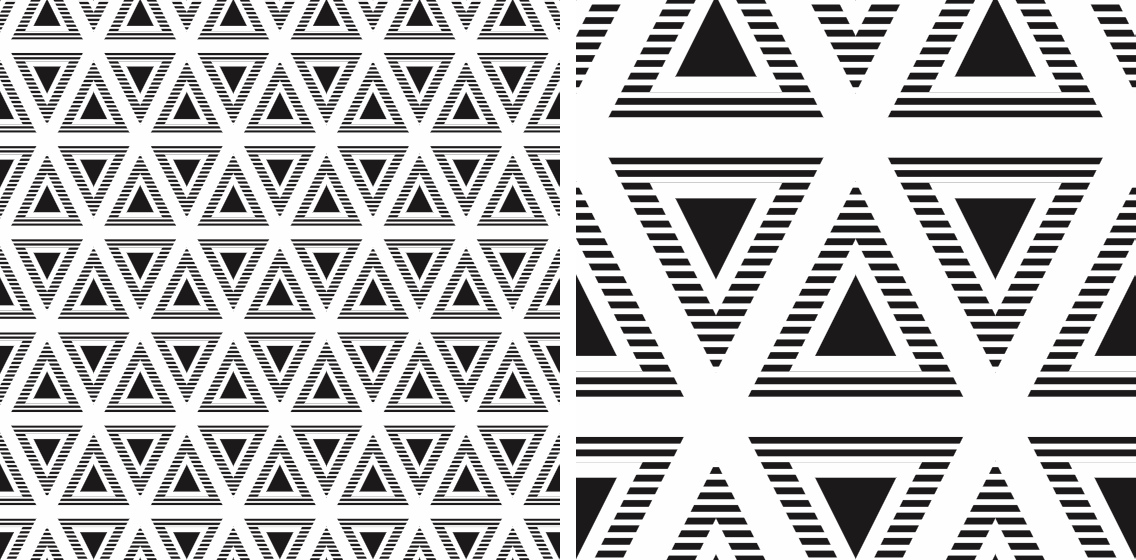
Left, the full canvas; right, a detail of the centre.
Write a WebGL 2 fragment shader that draws this pattern.

```glsl
#version 300 es
precision highp float;
// Six by six staggered rows of interlocking up and down triangles.
// Each has a solid core, a blank ring and a frame of horizontal stripes,
// all cut from one isosceles distance function.

uniform vec2 u_resolution;
out vec4 fragColor;

const vec3 PAPER = vec3(0.995);
const vec3 INK = vec3(0.11, 0.098, 0.1);

// Layout in canvas units
const float PITCH = 0.1663;
const vec2 CENTRE = vec2(0.4998, 0.5017);

// Base and apex heights in cell units, measured from the row centre
const vec2 FRAME = vec2(-0.4285, 0.341);
const vec2 HOLE = vec2(-0.338, 0.137);
const vec2 CORE = vec2(-0.282, 0.008);
const float STRIPES = 17.0;
const float STRIPE_FILL = 0.54;

// Signed distance to an upright triangle as tall as it is wide
float triangleDistance(vec2 p, vec2 span) {
    float side = (2.0 * abs(p.x) + p.y - span.y) / sqrt(5.0);
    return max(span.x - p.y, side);
}

// Signed distance to stripes stacked upward from the base
float stripeDistance(float y, vec2 span, float count, float fill) {
    float period = (span.y - span.x) / count;
    float t = (y - span.x) / period - 0.5 * fill;
    return (abs(fract(t + 0.5) - 0.5) - 0.5 * fill) * period;
}

// Smooth edge coverage
float coverage(float d, float soft) {
    return clamp(0.5 - d / soft, 0.0, 1.0);
}

// Ink of one column of upright triangles, repeating at whole x
float motif(vec2 p, float soft) {
    p.x = fract(p.x + 0.5) - 0.5;
    float frame = coverage(triangleDistance(p, FRAME), soft);
    float hole = coverage(triangleDistance(p, HOLE), soft);
    float core = coverage(triangleDistance(p, CORE), soft);
    float stripes = coverage(stripeDistance(p.y, FRAME, STRIPES, STRIPE_FILL), soft);
    return frame * stripes * (1.0 - hole) + core;
}

void main() {
    float size = min(u_resolution.x, u_resolution.y);
    vec2 cell = (gl_FragCoord.xy / size - CENTRE) / PITCH;
    float soft = 1.15 / (size * PITCH);

    // Fold into rows, each offset by half a cell
    float row = floor(cell.y + 0.5);
    vec2 p = vec2(cell.x + 0.5 * row, cell.y - row);

    // Inverted triangles fill the gaps between upright ones
    float up = motif(p, soft);
    float down = motif(vec2(p.x + 0.5, -p.y), soft);
    fragColor = vec4(mix(PAPER, INK, min(up + down, 1.0)), 1.0);
}
```
